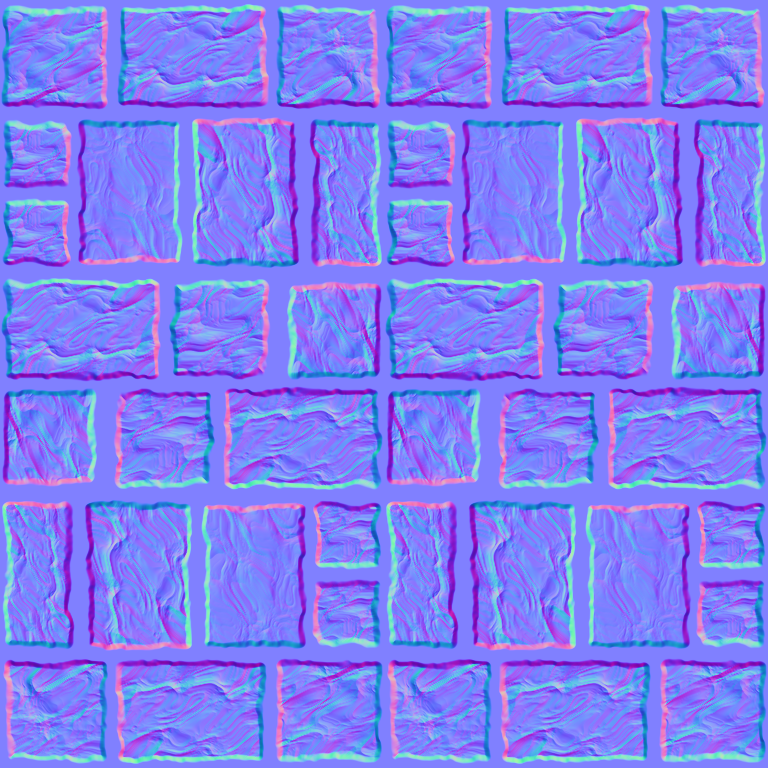
A WebGL 2 fragment shader for this texture map:

```glsl
#version 300 es
precision highp float;
// Tangent-space normal map of a rough stone wall. One block of eleven stones
// fills the upper half twice; the lower half is the same block turned 180 degrees.
// Each stone is a wobbly rounded box with creased noise relief, seen in its own frame.

#define BLOCKS 2.0         // blocks across and down the canvas
#define CORNER 1.6         // corner radius, in hundredths of a block
#define WOBBLE 1.5         // unevenness of the outline
#define RIM_WIDTH 1.5      // width of the bevel
#define RIM_HEIGHT 1.75    // height of the bevel
#define RELIEF 1.75        // height of the surface relief
#define CREASE 0.6         // 0 = soft swells, 1 = sharp folds
#define SMOOTH_KIND 4      // the kind of stone with a worn face
#define SAMPLE_STEP 0.2    // step for the height slopes

uniform vec2 u_resolution;
out vec4 fragColor;

const int STONE_COUNT = 11;

// Left, top, right, bottom in hundredths of a block, measured from its top left.
const vec4 STONES[STONE_COUNT] = vec4[](
  vec4(1.0, 1.6, 28.1, 27.9), vec4(31.0, 1.6, 69.3, 27.9), vec4(71.9, 1.6, 98.4, 27.9),
  vec4(1.0, 31.5, 18.2, 48.7), vec4(1.0, 51.8, 18.2, 69.0), vec4(20.5, 31.2, 47.3, 69.0),
  vec4(50.2, 31.0, 77.5, 69.0), vec4(81.4, 31.3, 99.0, 69.3),
  vec4(1.0, 72.9, 41.6, 98.8), vec4(44.7, 73.1, 69.8, 98.2), vec4(74.8, 73.6, 99.2, 98.5));

// Face pattern of each stone, and its quarter turn (-1, 0 or 1).
const int KINDS[STONE_COUNT] = int[](0, 1, 2, 3, 3, 4, 1, 1, 1, 3, 0);
const int TURNS[STONE_COUNT] = int[](0, 0, 0, 0, 0, -1, 1, -1, 0, 0, 1);

float hash(vec2 p) {
  vec3 q = fract(p.xyx * 0.1031);
  q += dot(q, q.yzx + 33.33);
  return fract((q.x + q.y) * q.z);
}

float noise(vec2 p) {
  vec2 i = floor(p), f = fract(p);
  f = f * f * f * (f * (f * 6.0 - 15.0) + 10.0);
  return mix(mix(hash(i), hash(i + vec2(1, 0)), f.x),
             mix(hash(i + vec2(0, 1)), hash(i + vec2(1, 1)), f.x), f.y);
}

float roundedBox(vec2 p, vec2 halfSize, float radius) {
  vec2 q = abs(p) - halfSize + radius;
  return length(max(q, 0.0)) + min(max(q.x, q.y), 0.0) - radius;
}

// Warped, folded noise with streaks that rise to the right.
float relief(vec2 p, float seed) {
  vec2 s = mat2(0.9, -0.44, 0.44, 0.9) * p * vec2(0.09, 0.17) + 17.3 * seed + 40.0;
  s += 0.9 * (vec2(noise(s * 1.3 + 5.0), noise(s * 1.3 + 19.0)) - 0.5);
  float height = 0.0, amplitude = 1.0;
  for (int octave = 0; octave < 4; octave++) {
    float n = noise(s);
    height += amplitude * mix(n, abs(2.0 * n - 1.0), CREASE);
    s = mat2(1.95, 0.7, -0.7, 1.95) * s + 7.7;
    amplitude *= 0.42;
  }
  return height;
}

// Height above the mortar, in the frame of one stone.
float stoneHeight(vec2 p, vec2 halfSize, int kind, float id) {
  float outline = noise(p * 0.2 + id * 9.1 + 50.0) + 0.4 * noise(p * 0.6 + id * 5.3 + 80.0);
  float inside = -roundedBox(p, halfSize, CORNER) - WOBBLE * (outline - 0.6);
  float rim = RIM_WIDTH * mix(0.7, 1.4, noise(p * 0.15 + id * 3.7 + 30.0));
  float body = smoothstep(0.0, rim, inside);
  float faceScale = 13.0 / min(halfSize.x, halfSize.y);
  float strength = RELIEF / faceScale * (kind == SMOOTH_KIND ? 0.55 : 1.0);
  return body * (RIM_HEIGHT + strength * (relief(p * faceScale, float(kind)) - 0.7));
}

void main() {
  // Fold the canvas into one block; the lower half is turned around.
  vec2 grid = BLOCKS * gl_FragCoord.xy / u_resolution;
  vec2 cell = fract(grid);
  if (mod(floor(grid.y), 2.0) < 0.5) cell = 1.0 - cell;
  vec2 p = 100.0 * vec2(cell.x, 1.0 - cell.y);

  // Nearest stone.
  int nearest = 0;
  float best = 1000.0;
  for (int i = 0; i < STONE_COUNT; i++) {
    vec4 box = STONES[i];
    float d = roundedBox(p - 0.5 * (box.xy + box.zw), 0.5 * (box.zw - box.xy), CORNER);
    if (d < best) { best = d; nearest = i; }
  }

  // Turn into the frame of the stone, with y up.
  vec4 box = STONES[nearest];
  vec2 local = (p - 0.5 * (box.xy + box.zw)) * vec2(1, -1);
  vec2 halfSize = 0.5 * (box.zw - box.xy);
  int turn = TURNS[nearest], kind = KINDS[nearest];
  if (turn != 0) {
    local = float(turn) * vec2(local.y, -local.x);
    halfSize = halfSize.yx;
  }

  // Slopes to normal, normal to colour.
  vec2 e = vec2(SAMPLE_STEP, 0.0);
  float id = float(nearest);
  vec2 slope = vec2(
    stoneHeight(local + e.xy, halfSize, kind, id) - stoneHeight(local - e.xy, halfSize, kind, id),
    stoneHeight(local + e.yx, halfSize, kind, id) - stoneHeight(local - e.yx, halfSize, kind, id));
  vec3 normal = normalize(vec3(-slope / (2.0 * SAMPLE_STEP), 1.0));
  fragColor = vec4(0.5 + 0.5 * normal, 1.0);
}
```
